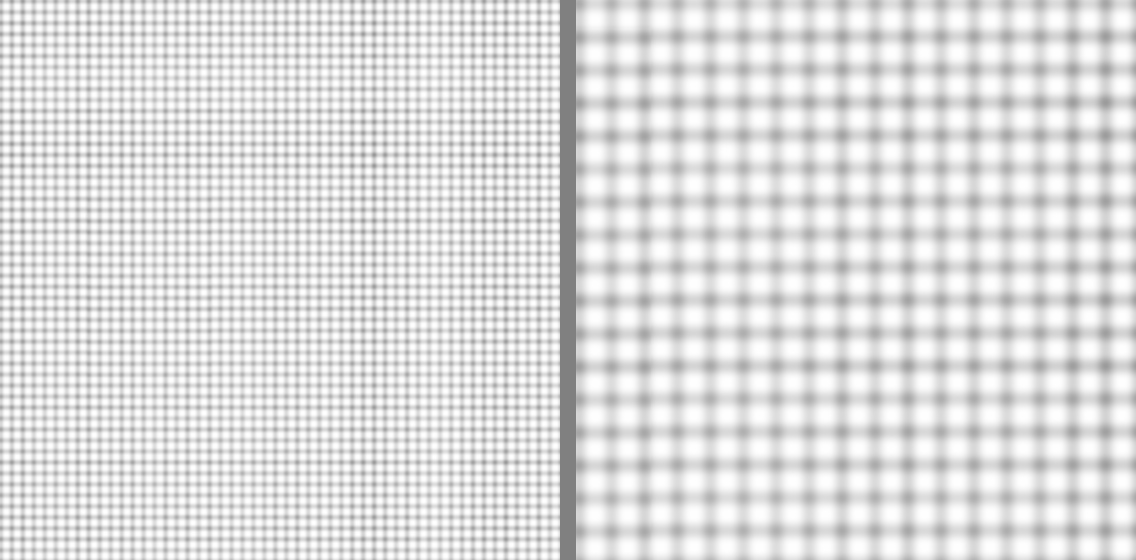
Left: the whole. Right: its middle third, enlarged.
This pattern is drawn by a Shadertoy shader. Its source:

```glsl
// Soft grey gingham: blurred crossing lines on white, with broad uneven bands and one faintly shifted patch.

const float REPEATS = 51.0;                     // lines across and down
const vec2 LINE_PHASE = vec2(0.08, -0.11);      // line offset, in cells
const float LINE_DEPTH = 0.152;                 // darkening of a single line
const float CROSSING_DEPTH = 0.03;              // extra darkening where lines cross
const float LINE_SHARPNESS = 1.6;               // higher gives narrower lines
const float LINE_VARIATION = 0.13;              // strength change between lines
const float PAPER_LEVEL = 0.998;
const float BAND_SCALE = 8.0;                   // broad bands across the canvas
const float BAND_AMOUNT = 0.25;                 // their effect on line strength
const vec2 PATCH_CENTER = vec2(0.267, 0.488);
const vec2 PATCH_HALF_SIZE = vec2(0.111, 0.162);
const vec2 PATCH_SHIFT = vec2(0.0, -0.03);      // in cells

const float TAU = 6.2831853;

float hash(float n) {
    return fract(sin(n * 12.9898) * 43758.5453);
}

// One-dimensional gradient noise, about -0.5 to 0.5.
float gradientNoise(float x) {
    float i = floor(x);
    float f = x - i;
    float u = f * f * f * (f * (f * 6.0 - 15.0) + 10.0);
    float slopeA = 2.0 * hash(i) - 1.0;
    float slopeB = 2.0 * hash(i + 1.0) - 1.0;
    return mix(slopeA * f, slopeB * (f - 1.0), u);
}

// Signed distance to an axis-aligned box.
float boxDistance(vec2 p, vec2 halfSize) {
    vec2 d = abs(p) - halfSize;
    return length(max(d, 0.0)) + min(max(d.x, d.y), 0.0);
}

// Soft periodic line with its peak at every integer.
float softLine(float x, float seed) {
    float profile = pow(0.5 + 0.5 * cos(TAU * x), LINE_SHARPNESS);
    float variation = 2.0 * hash(floor(x + 0.5) + seed) - 1.0;
    return profile * (1.0 + LINE_VARIATION * variation);
}

// Darkening by the crossed lines at a position in cells.
float gingham(vec2 cell) {
    float column = softLine(cell.x, 3.0);
    float row = softLine(cell.y, 87.0);
    return LINE_DEPTH * (column + row) + CROSSING_DEPTH * column * row;
}

void mainImage(out vec4 fragColor, in vec2 fragCoord) {
    vec2 uv = fragCoord / iResolution.xy;
    float pixel = 1.0 / min(iResolution.x, iResolution.y);

    // Base weave and its slightly displaced patch.
    vec2 cell = uv * REPEATS - LINE_PHASE;
    float edge = boxDistance(uv - PATCH_CENTER, PATCH_HALF_SIZE);
    float patchMask = 1.0 - smoothstep(-pixel, pixel, edge);
    float shade = mix(gingham(cell), gingham(cell - PATCH_SHIFT), patchMask);

    // Broad upright and level bands of stronger and weaker lines.
    vec2 band = uv * BAND_SCALE;
    float bands = gradientNoise(band.x + 11.3) + gradientNoise(band.y + 41.7);
    shade *= 1.0 + BAND_AMOUNT * bands;

    fragColor = vec4(vec3(clamp(PAPER_LEVEL - shade, 0.0, 1.0)), 1.0);
}
```
